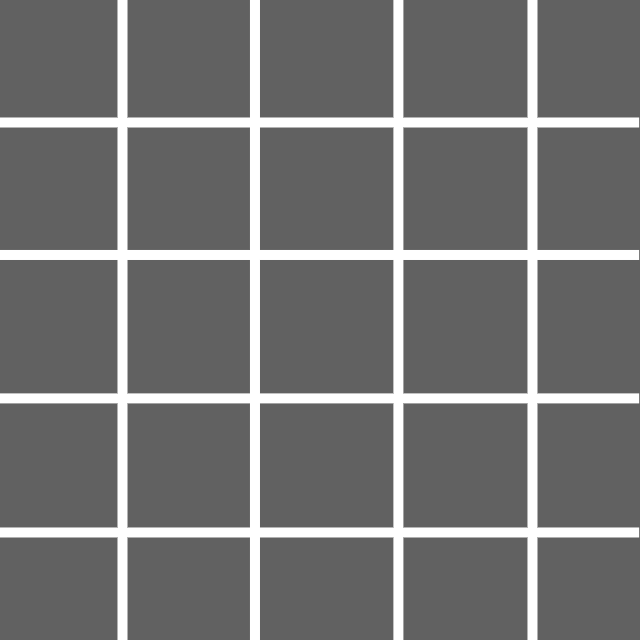
Give the GLSL for this pattern, as a Shadertoy shader.

```glsl
// Flat grey panes divided by four white bars in each direction, unevenly spaced.

const vec3 PANE_GREY = vec3(0.38);
const vec3 BAR_WHITE = vec3(1.0);
const float BAR_WIDTH = 0.01567;
const float ROW_END = 0.9987;   // horizontal bars stop just short of the right edge

// Bar centres, measured from the left and from the top
const float BAR_CENTRES[4] = float[4](0.1914, 0.3984, 0.6225, 0.8320);

// Share of a pixel lying inside an edge, from the signed distance to it
float coverage(float inside, float pixel) {
    return clamp(inside / pixel + 0.5, 0.0, 1.0);
}

// Union of all bars crossing one axis
float bars(float position, float width, float pixel) {
    float mask = 0.0;
    for (int i = 0; i < 4; i++) {
        float inside = 0.5 * width - abs(position - BAR_CENTRES[i]);
        mask = max(mask, coverage(inside, pixel));
    }
    return mask;
}

void mainImage(out vec4 fragColor, in vec2 fragCoord) {
    vec2 uv = fragCoord / iResolution.xy;
    vec2 pixel = 1.0 / iResolution.xy;

    float columns = bars(uv.x, BAR_WIDTH, pixel.x);
    float rows = bars(1.0 - uv.y, BAR_WIDTH, pixel.y);
    rows *= coverage(ROW_END - uv.x, pixel.x);

    fragColor = vec4(mix(PANE_GREY, BAR_WHITE, max(columns, rows)), 1.0);
}
```
